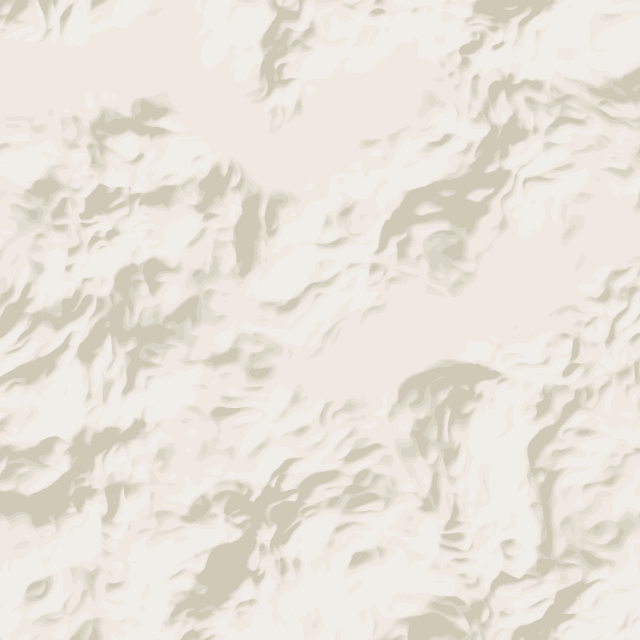
Give the GLSL for this texture, as a Shadertoy shader.

```glsl
// Pale shaded-relief terrain: folded ridges and flat valleys in stepped tones.

const vec3 HIGHLIGHT = vec3(0.947, 0.934, 0.912);
const vec3 FLAT_LAND = vec3(0.938, 0.912, 0.884);
const vec3 FAINT     = vec3(0.912, 0.888, 0.848);
const vec3 SOFT      = vec3(0.885, 0.866, 0.820);
const vec3 SHADE     = vec3(0.850, 0.835, 0.775);
const vec3 DEEP      = vec3(0.812, 0.793, 0.720);

const vec2 LIGHT_TRAVEL = vec2(0.64, -0.77);
const float SLOPE_STEP = 0.004;

vec2 hash2(vec2 p) {
    vec3 q = fract(vec3(p.xyx) * vec3(0.1031, 0.1030, 0.0973));
    q += dot(q, q.yzx + 33.33);
    return fract((q.xx + q.yz) * q.zy);
}

vec2 latticeGradient(vec2 cell) {
    float angle = 6.2832 * hash2(cell).x;
    return vec2(cos(angle), sin(angle));
}

float gradientNoise(vec2 p) {
    vec2 i = floor(p), f = fract(p);
    vec2 u = f * f * f * (f * (f * 6.0 - 15.0) + 10.0);
    vec2 e = vec2(1.0, 0.0);
    float a = dot(latticeGradient(i), f);
    float b = dot(latticeGradient(i + e), f - e);
    float c = dot(latticeGradient(i + e.yx), f - e.yx);
    float d = dot(latticeGradient(i + 1.0), f - 1.0);
    return mix(mix(a, b, u.x), mix(c, d, u.x), u.y);
}

// Unsmoothed interpolation gives kinked, faceted outlines
vec2 facetNoise(vec2 p) {
    vec2 i = floor(p), f = fract(p);
    vec2 low = mix(hash2(i), hash2(i + vec2(1.0, 0.0)), f.x);
    vec2 high = mix(hash2(i + vec2(0.0, 1.0)), hash2(i + 1.0), f.x);
    return mix(low, high, f.y) - 0.5;
}

// Sum of creased octaves, each turned against the last
float terrainHeight(vec2 p, float frequency, float gain) {
    vec2 bend = vec2(gradientNoise(p * 4.5 + 7.3), gradientNoise(p * 4.5 + 31.7));
    vec2 q = (p + 0.06 * bend) * frequency + 20.0;
    mat2 turn = mat2(0.8, 0.6, -0.6, 0.8);
    float height = 0.0, amplitude = 0.3;
    for (int octave = 0; octave < 4; octave++) {
        float n = gradientNoise(q);
        height -= amplitude * sqrt(n * n + 0.001);
        q = turn * q * 2.0 + 13.7;
        amplitude *= gain;
    }
    return height;
}

float segmentDistance(vec2 p, vec2 a, vec2 b) {
    vec2 ab = b - a;
    return length(p - a - ab * clamp(dot(p - a, ab) / dot(ab, ab), 0.0, 1.0));
}

// Distance to the winding valley floors
float valleyDistance(vec2 p) {
    float d = segmentDistance(p, vec2(-0.05, 0.83), vec2(0.24, 0.92));
    d = min(d, segmentDistance(p, vec2(0.24, 0.92), vec2(0.42, 0.75)));
    d = min(d, segmentDistance(p, vec2(0.42, 0.75), vec2(0.62, 0.87)));
    d = min(d, segmentDistance(p, vec2(0.50, 0.42), vec2(0.72, 0.51)));
    d = min(d, segmentDistance(p, vec2(0.72, 0.51), vec2(0.96, 0.64)));
    return d;
}

// How rugged the land is: calm on valley floors, varied elsewhere
float ruggedness(vec2 p) {
    float edge = valleyDistance(p) + 0.06 * gradientNoise(p * 9.0 + 3.0);
    float variation = 1.0 + 0.5 * gradientNoise(p * 3.0 + 50.0);
    return variation * mix(0.06, 1.0, smoothstep(0.025, 0.10, edge));
}

vec3 addTone(vec3 color, vec3 tone, float slope, float threshold) {
    float softness = 0.035;
    return mix(color, tone, smoothstep(threshold - softness, threshold + softness, slope));
}

vec3 reliefTone(float slope) {
    vec3 color = addTone(HIGHLIGHT, FLAT_LAND, slope, -0.50);
    color = addTone(color, FAINT, slope, 0.22);
    color = addTone(color, SOFT, slope, 0.43);
    color = addTone(color, SHADE, slope, 0.65);
    return addTone(color, DEEP, slope, 0.95);
}

void mainImage(out vec4 fragColor, in vec2 fragCoord) {
    vec2 uv = fragCoord / iResolution.y;
    vec2 p = uv + 0.010 * facetNoise(uv * 45.0);

    // Fall of the land along the light gives its shade
    float here = terrainHeight(p, 3.5, 0.43);
    float beyond = terrainHeight(p + LIGHT_TRAVEL * SLOPE_STEP, 3.5, 0.43);
    float slope = (here - beyond) / SLOPE_STEP * ruggedness(p);

    fragColor = vec4(reliefTone(slope), 1.0);
}
```
